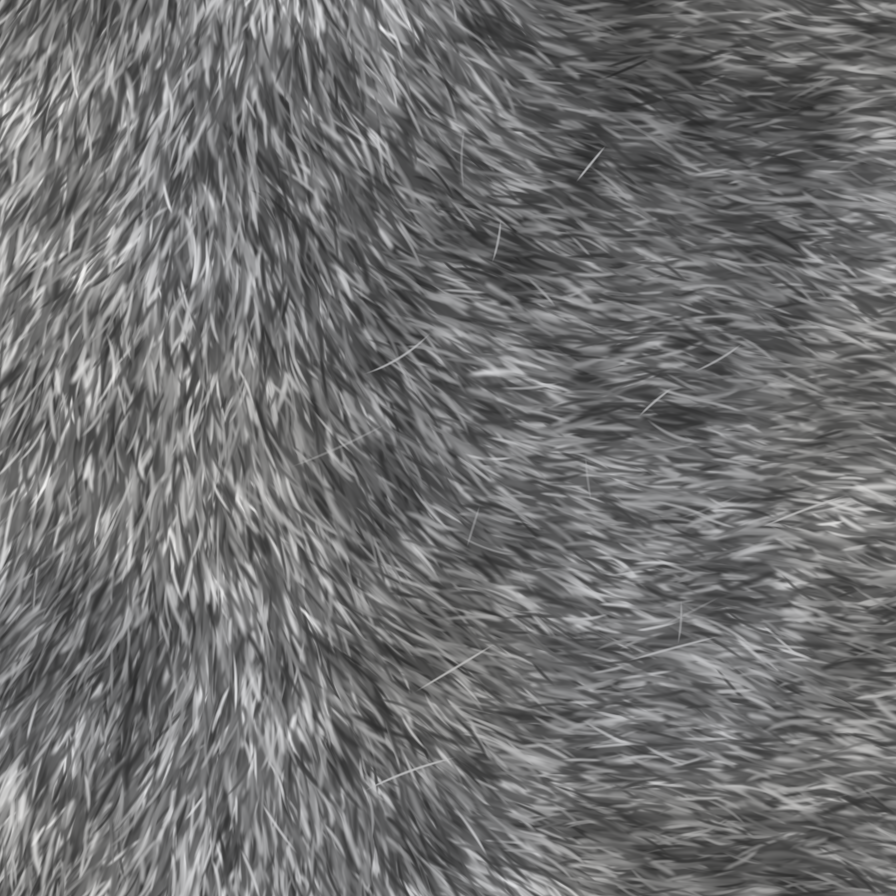
Reproduce this texture procedurally as a WebGL 1 fragment shader.

```glsl
precision highp float;
uniform vec2 u_resolution;

const int LAYERS = 5;
const int STRAY_COUNT = 18;
const float CELL = 0.02;                       // strand grid spacing
const vec2 HALF_LENGTH = vec2(0.016, 0.037);   // shortest, longest; at most 2 cells
const vec2 HALF_WIDTH = vec2(0.0030, 0.0068);
const vec2 FLOW_ANGLE = vec2(1.12, 3.00);      // lie of the fur, left and right
const float ANGLE_JITTER = 0.55;
const float STRAND_OPACITY = 0.80;
const float UNDERCOAT = 0.34;
const float DARK_HAIR = 0.20;
const float LIGHT_HAIR = 0.80;
const float MID_GREY = 0.434;
const vec2 CONTRAST = vec2(1.06, 0.88);        // strand contrast, left and right
const float BRIGHTNESS = 1.03;
const float PATCHES = 0.30;                    // strength of broad light and dark
const float CLUMPS = 0.34;                     // strength of tuft-sized light and dark
const float STRAY_SHADE = 0.74;
const vec3 COOL_TINT = vec3(0.996, 1.0, 1.010);
const vec3 WARM_TINT = vec3(1.003, 1.0, 0.994);

float hash(vec2 p) {
  vec3 q = fract(p.xyx * 0.1031);
  q += dot(q, q.yzx + 33.33);
  return fract((q.x + q.y) * q.z);
}

vec4 hash4(vec2 p) {
  vec4 q = fract(p.xyxy * vec4(0.1031, 0.1030, 0.0973, 0.1099));
  q += dot(q, q.wzxy + 33.33);
  return fract((q.xxyz + q.yzzw) * q.zywx);
}

float noise(vec2 p) {
  vec2 i = floor(p);
  vec2 f = fract(p);
  f = f * f * (3.0 - 2.0 * f);
  return mix(mix(hash(i), hash(i + vec2(1.0, 0.0)), f.x),
             mix(hash(i + vec2(0.0, 1.0)), hash(i + 1.0), f.x), f.y);
}

// Fur turns from upright on the left to nearly level on the right.
float flowAngle(vec2 p) {
  float y = p.y - 0.5;
  float turn = smoothstep(0.0, 0.72, p.x - 0.28 * y * y);
  float sway = sin(9.0 * p.x + 14.0 * p.y) + sin(23.0 * p.x - 17.0 * p.y + 2.0);
  return mix(FLOW_ANGLE.x, FLOW_ANGLE.y, turn) + 0.09 * sway;
}

// Position along (x) and across (y) a hair of the given direction.
vec2 hairSpace(vec2 offset, float angle) {
  vec2 dir = vec2(cos(angle), sin(angle));
  return vec2(dot(offset, dir), dot(offset, vec2(-dir.y, dir.x)));
}

// Soft coverage of a curved hair that narrows and fades toward both ends.
float hairMask(vec2 q, float halfLength, float halfWidth, float curve) {
  float along = q.x / halfLength;
  float taper = max(1.0 - along * along, 0.0);
  float across = abs(q.y + curve * q.x * q.x);
  float width = halfWidth * (0.55 + 0.45 * taper);
  return (1.0 - smoothstep(0.0, width, across)) * smoothstep(0.0, 0.8, taper);
}

// Paints one layer of scattered strands over the shade below.
float strandLayer(vec2 p, float shade, float layer) {
  vec2 grid = p / CELL + layer * vec2(0.37, 0.61);
  vec2 home = floor(grid);
  for (int j = -2; j <= 2; j++) {
    for (int i = -2; i <= 2; i++) {
      vec2 cell = home + vec2(float(i), float(j));
      vec2 seed = cell + 100.0 + layer * 71.0;
      vec4 r = hash4(seed);
      vec4 s = hash4(seed + 311.7);
      vec2 offset = (grid - cell - r.xy) * CELL;
      float angle = flowAngle(p - offset) + ANGLE_JITTER * (r.z + s.w - 1.0);
      vec2 q = hairSpace(offset, angle);
      float halfLength = mix(HALF_LENGTH.x, HALF_LENGTH.y, s.x);
      float halfWidth = mix(HALF_WIDTH.x, HALF_WIDTH.y, s.y * s.y);
      float mask = hairMask(q, halfLength, halfWidth, 10.0 * (s.z - 0.5));
      float hair = mix(DARK_HAIR, LIGHT_HAIR, pow(r.w, 1.25));
      shade = mix(shade, hair, mask * STRAND_OPACITY);
    }
  }
  return shade;
}

// Long pale hairs lying loose across the coat.
float strayHairs(vec2 p) {
  float cover = 0.0;
  for (int i = 0; i < STRAY_COUNT; i++) {
    vec4 r = hash4(vec2(float(i) + 7.0, 43.0));
    vec4 s = hash4(vec2(float(i) + 61.0, 19.0));
    vec2 q = hairSpace(p - mix(vec2(0.2, 0.1), vec2(0.9, 0.9), r.xy), mix(0.2, 1.7, r.z));
    float mask = hairMask(q, mix(0.025, 0.065, r.w), 0.0026, 6.0 * (s.x - 0.5));
    cover = max(cover, mask * mix(0.3, 0.95, s.y));
  }
  return cover;
}

void main() {
  vec2 p = gl_FragCoord.xy / min(u_resolution.x, u_resolution.y);

  float shade = UNDERCOAT;
  for (int k = 0; k < LAYERS; k++) shade = strandLayer(p, shade, float(k));

  // Broad light and clumps; the level fur is darker and softer.
  float level = smoothstep(0.25, 0.8, p.x);
  float light = PATCHES * (noise(p * 7.0 + 3.0) - 0.5) + CLUMPS * (noise(p * 26.0 + 50.0) - 0.5);
  vec2 hollow = p - vec2(0.68, 0.82);
  light -= 0.08 * level + 0.13 * exp(-14.0 * dot(hollow, hollow));
  shade = MID_GREY + (shade - MID_GREY) * mix(CONTRAST.x, CONTRAST.y, level);
  shade *= BRIGHTNESS + light;

  shade = mix(shade, STRAY_SHADE, strayHairs(p));
  vec3 tint = mix(WARM_TINT, COOL_TINT, smoothstep(0.3, 0.7, noise(p * 4.0 + 9.0)));
  gl_FragColor = vec4(clamp(shade * tint, 0.0, 1.0), 1.0);
}
```
